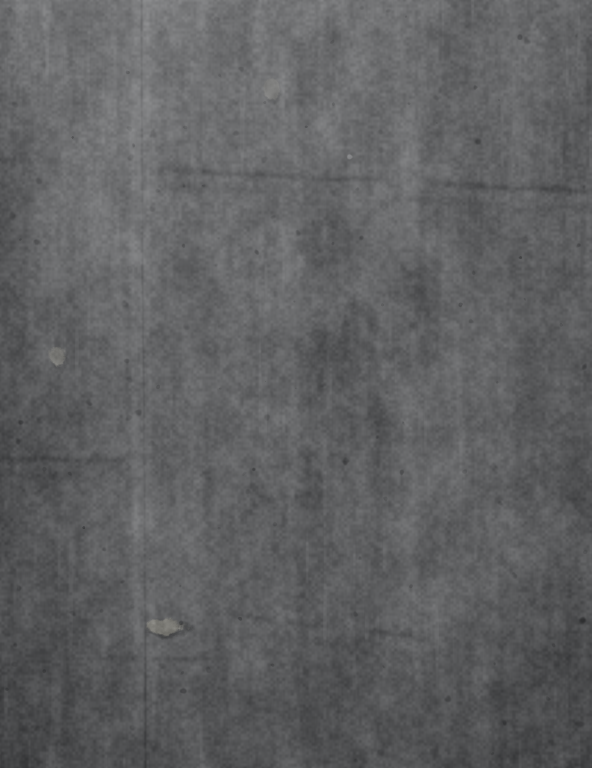
Give the GLSL for this texture, as a Shadertoy shader.

```glsl
// Weathered grey concrete wall: soft light from above, cloudy stains, vertical
// drips and fine grain from value noise, with a formwork seam, slanted board
// marks, small pits and a few pale chips laid on top.

float hash(vec2 p) {
    return fract(sin(dot(p, vec2(127.1, 311.7))) * 43758.5453);
}

float noise(vec2 p) {
    vec2 i = floor(p), f = fract(p);
    f = f * f * (3.0 - 2.0 * f);
    return mix(mix(hash(i), hash(i + vec2(1, 0)), f.x),
               mix(hash(i + vec2(0, 1)), hash(i + vec2(1, 1)), f.x), f.y);
}

// Fractal noise, centred on zero
float fbm(vec2 p) {
    float sum = 0.0, amp = 0.5;
    for (int i = 0; i < 5; i++) {
        sum += amp * (noise(p) - 0.5);
        p = p * 2.03 + vec2(17.3, 9.1);
        amp *= 0.55;
    }
    return sum;
}

// Broken dark smear along a slanted line, between two x positions
float boardMark(vec2 p, float height, float slope, float left, float right) {
    float d = p.y - height - slope * p.x + 0.008 * fbm(p * 20.0);
    float line = exp(-pow(d / 0.0045, 2.0)) + 0.6 * exp(-pow((d + 0.022) / 0.007, 2.0));
    float span = smoothstep(left, left + 0.05, p.x) * (1.0 - smoothstep(right - 0.03, right, p.x));
    return line * span * smoothstep(0.2, 0.75, noise(p * vec2(16.0, 40.0) + height * 50.0));
}

// Small round pits, at most one in each grid cell
float pits(vec2 p, float cells) {
    vec2 cell = floor(p * cells);
    vec2 centre = 0.25 + 0.5 * vec2(hash(cell + 3.1), hash(cell + 7.7));
    float d = length(fract(p * cells) - centre) / cells;
    float radius = 0.0015 + 0.0035 * hash(cell + 1.9);
    d += 0.003 * (noise(p * 220.0) - 0.5);
    return step(0.8, hash(cell + 5.3)) * (1.0 - smoothstep(radius * 0.3, radius * 1.3, d));
}

void mainImage(out vec4 fragColor, in vec2 fragCoord) {
    vec2 uv = fragCoord / iResolution.xy;
    vec2 p = fragCoord / iResolution.y;

    // Light falling off downward and to both sides
    float tone = 0.342 + 0.12 * uv.y - 0.2 * pow(uv.x - 0.46, 2.0);

    // Cloudy stains, and darker blotches gathered near the middle
    float warp = fbm(p * 9.0);
    tone += 0.13 * fbm(p * vec2(7.0, 4.5) + warp);
    tone += 0.10 * fbm(p * vec2(30.0, 22.0) + 40.0);
    float middle = exp(-dot(p - vec2(0.41, 0.52), p - vec2(0.41, 0.52)) * 18.0);
    tone -= 0.06 * middle * smoothstep(-0.05, 0.25, fbm(p * vec2(22.0, 18.0) + 8.0));
    tone -= 0.012 * middle;

    // Vertical drips: broad veils and thin pale runs
    tone += 0.085 * fbm(vec2(p.x * 32.0 + warp * 0.5, p.y * 3.0));
    tone += 0.05 * fbm(vec2(p.x * 95.0, p.y * 9.0 + 30.0));
    float runs = smoothstep(0.72, 0.95, noise(vec2(p.x * 130.0, p.y * 11.0 + 5.0)));
    tone += 0.03 * runs * smoothstep(0.35, 0.75, noise(p * vec2(9.0, 5.0) + 60.0));

    // Fine grain
    tone += 0.055 * (noise(p * 260.0) - 0.5) + 0.05 * (noise(p * 120.0 + 31.0) - 0.5);

    // Formwork seam: pale band with a dark crack and a bright lip
    float seam = p.x - 0.187 - 0.006 * (0.5 - p.y) - 0.002 * fbm(vec2(p.y * 12.0, 2.0));
    float wear = noise(vec2(p.y * 14.0, 4.0));
    tone += (0.012 + 0.025 * wear) * exp(-pow(seam / 0.019, 2.0));
    tone -= (0.02 + 0.045 * wear) * exp(-pow(seam / 0.0018, 2.0));
    tone += 0.03 * exp(-pow((seam - 0.008) / 0.003, 2.0)) * noise(vec2(p.y * 25.0, 9.0));
    tone += 0.04 * exp(-pow((seam + 0.012) / 0.005, 2.0)) * smoothstep(0.5, 0.9, noise(vec2(p.y * 18.0, 15.0)));

    // Marks left by the boards, and pits
    tone -= 0.06 * boardMark(p, 0.79, -0.05, 0.19, 0.85);
    tone -= 0.05 * boardMark(p, 0.235, -0.12, 0.24, 0.85);
    tone -= 0.05 * boardMark(p, 0.402, 0.0, -0.06, 0.19);
    tone -= 0.035 * boardMark(p, 0.142, 0.0, 0.06, 0.30);
    tone -= 0.09 * pits(p, 14.0) + 0.05 * pits(p + 4.37, 27.0);
    tone += 0.12 * pits(p + 9.6, 9.0) * step(0.6, noise(p * 5.0));

    // Pale chips with a shaded lower rim, fainter toward the top
    float chipWarmth = 0.0;
    for (int i = 0; i < 3; i++) {
        float n = float(i);
        vec2 centre = vec2(0.075 + 0.14 * mod(2.0 * n + 1.0, 3.0), 0.184 + 0.35 * n);
        vec2 size = i == 0 ? vec2(0.025, 0.011) : vec2(0.011, 0.014);
        vec2 q = (p - centre) / size;
        float ragged = 1.1 * fbm(p * 65.0 + n * 7.0);
        float body = 1.0 - smoothstep(0.75, 1.1, length(q) + ragged);
        float rim = 1.0 - smoothstep(0.8, 1.3, length(q + vec2(-0.15, 0.3)) + ragged);
        float strength = 1.0 - 0.3 * n;
        float halo = exp(-dot(q, q) * 0.16) * smoothstep(0.3, 0.8, noise(p * vec2(60.0, 30.0) + n));
        tone += strength * (0.035 * halo - 0.09 * rim * (1.0 - body));
        tone += strength * body * (0.10 + 0.12 * fbm(p * 110.0));
        chipWarmth += strength * body;
    }

    // Slightly cool grey, warmer on the chips
    vec3 coolTint = vec3(-0.003, 0.0, 0.006);
    vec3 warmTint = vec3(0.012, 0.008, -0.012);
    vec3 colour = vec3(tone) + mix(coolTint, warmTint, min(chipWarmth, 1.0));
    fragColor = vec4(clamp(colour, 0.0, 1.0), 1.0);
}
```
